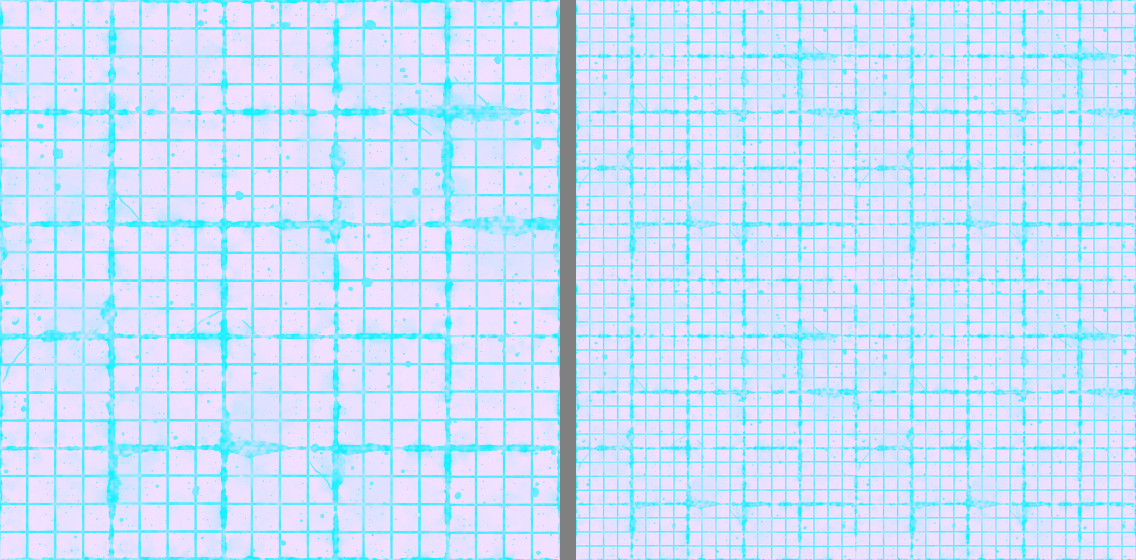
Left, the tile; right, the same tile 2 across and 2 down.
Give the GLSL for this texture, as a Shadertoy shader.

```glsl
const float SHEETS = 5.0;   // large tiles across and down
const float CELLS = 4.0;    // small squares across each large tile
const vec3 PALE = vec3(0.945, 0.878, 1.0);
const vec3 CYAN = vec3(0.17, 0.935, 1.0);

float hash(vec2 p) {
    return fract(sin(dot(p, vec2(127.1, 311.7))) * 43758.5453);
}

vec2 hash2(vec2 p) {
    return vec2(hash(p), hash(p + 37.3));
}

// Value noise that wraps after a whole number of periods
float noise(vec2 uv, float period) {
    vec2 p = uv * period;
    vec2 i = floor(p), f = fract(p);
    f = f * f * (3.0 - 2.0 * f);
    vec2 a = mod(i, period), b = mod(i + 1.0, period);
    return mix(mix(hash(a), hash(vec2(b.x, a.y)), f.x),
               mix(hash(vec2(a.x, b.y)), hash(b), f.x), f.y);
}

float fbm(vec2 uv, float period) {
    float sum = 0.0, amp = 0.5;
    for (int i = 0; i < 4; i++) {
        sum += amp * noise(uv, period);
        period *= 2.0;
        amp *= 0.5;
    }
    return sum / 0.9375;
}

float roundBox(vec2 p, float halfSize, float radius) {
    vec2 d = abs(p) - halfSize + radius;
    return length(max(d, 0.0)) + min(max(d.x, d.y), 0.0) - radius;
}

// Coverage of a stroke at distance d
float stroke(float d, float halfWidth, float aa) {
    return 1.0 - smoothstep(halfWidth - aa, halfWidth + aa, d);
}

// One blot at most per grid cell, kept clear of the cell border
float blots(vec2 uv, float count, float chance, float radius, float warp, float aa) {
    vec2 p = uv * count;
    vec2 id = mod(floor(p), count);
    vec2 rnd = hash2(id + count);
    vec2 offset = fract(p) - 0.3 - 0.4 * rnd;
    offset.x *= 0.75 + 0.5 * rnd.y;
    float r = radius * (0.4 + 0.6 * hash(id + 9.1));
    float on = step(hash(id + 5.7), chance);
    return on * stroke(length(offset) + warp * r, r, aa * count * 0.7);
}

// Crack that cuts off a corner of some tiles; x is the line, y the corner
vec2 crack(vec2 q, vec2 id, float wobble, float aa) {
    vec2 rnd = hash2(id + 13.0);
    vec2 side = sign(hash2(id + 21.0) - 0.5);
    vec2 normal = normalize(side * vec2(1.0, 0.5 + rnd.x));
    float d = dot(q, normal) - 0.43 - 0.08 * rnd.y + wobble;
    float on = step(0.74, hash(id + 31.0));
    return on * vec2(stroke(abs(d), 0.006, aa), smoothstep(-aa, aa, d));
}

void mainImage(out vec4 fragColor, in vec2 fragCoord) {
    vec2 uv = fragCoord / iResolution.xy;
    float aa = 0.6 / min(iResolution.x, iResolution.y);
    float tileAa = aa * SHEETS;

    // Large tile, set slightly off its place
    vec2 id = mod(floor(uv * SHEETS), SHEETS);
    vec2 q = fract(uv * SHEETS) - 0.5 - 0.014 * (hash2(id) - 0.5);

    float broad = fbm(uv, 9.0);
    float rough = fbm(uv, 45.0);
    float fine = fbm(uv, 130.0);
    float grain = noise(uv, 400.0);

    // Glaze with faint clouds, dust and stained borders
    float border = roundBox(q, 0.48, 0.025);
    float stain = exp(min(border, 0.0) * 22.0);
    float ink = 0.09 * smoothstep(0.45, 0.75, broad);
    ink += 0.06 * smoothstep(0.7, 1.0, grain) + 0.05 * smoothstep(0.5, 0.75, rough);
    ink += 0.28 * stain * smoothstep(0.42, 0.7, rough);

    // Grooves between the small squares, paler where they cross
    vec2 groove = abs(fract(q * CELLS + 0.5) - 0.5);
    float cellAa = tileAa * CELLS;
    float width = 0.043 + 0.022 * (rough - 0.5);
    vec2 lines = vec2(stroke(groove.x, width, cellAa), stroke(groove.y, width, cellAa));
    float grooveInk = 0.82 + 0.5 * (fine - 0.5) - 0.3 * smoothstep(0.5, 0.7, broad);
    grooveInk -= 0.25 * lines.x * lines.y;
    ink = mix(ink, grooveInk, max(lines.x, lines.y));

    // Cracks, spots and pinholes
    vec2 cut = crack(q, id, 0.09 * (fbm(uv, 25.0) - 0.5), tileAa);
    ink += cut.y * 0.12 * rough;
    ink = mix(ink, 0.75, cut.x * smoothstep(0.3, 0.5, rough));
    float warp = 2.0 * (rough - 0.5);
    ink = mix(ink, 0.5 + 0.4 * fine, blots(uv, 13.0, 0.13, 0.12, warp, aa));
    ink = mix(ink, 0.65, blots(uv, 34.0, 0.16, 0.12, warp, aa));
    ink = mix(ink, 0.5, blots(uv, 90.0, 0.2, 0.16, 0.0, aa));
    ink = mix(ink, 0.12, blots(uv, 17.0, 0.06, 0.12, warp, aa));

    // Ragged grout around the large tiles, spilling over chipped edges
    float chip = 0.07 * smoothstep(0.54, 0.8, broad);
    float edge = border + 0.035 * (rough - 0.5) + 0.02 * (fine - 0.5) + chip;
    float groutInk = 0.68 + 1.3 * (fine - 0.5) + 0.7 * (rough - 0.5);
    groutInk += 0.2 * exp(-abs(border) * 90.0) - 0.25 * smoothstep(0.01, 0.05, chip);
    ink = mix(ink, clamp(groutInk, 0.2, 1.1), smoothstep(-tileAa, tileAa, edge));

    fragColor = vec4(clamp(mix(PALE, CYAN, ink), 0.0, 1.0), 1.0);
}
```
